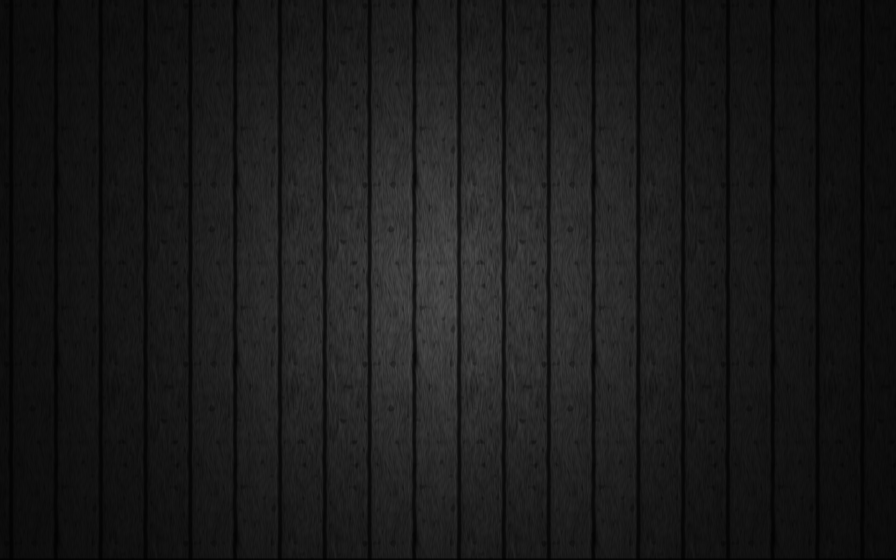
A WebGL 1 fragment shader for this texture:

```glsl
precision highp float;
// Dark upright wooden boards lit by a soft round glow in the middle.
// A square tile of four boards repeats; wrapped gradient noise makes the
// fibres, and distance functions make the seams, ring grain and knots.

uniform vec2 u_resolution;

const float TAU = 6.2831853;
const float BOARD_WIDTH = 0.08;   // in canvas heights
const float TILE_SIZE = 0.32;     // four boards
const float FIRST_SEAM = 0.02;

vec2 gradientAt(vec2 cell, vec2 period) {
  vec2 c = mod(cell, period);
  float angle = TAU * fract(sin(dot(c, vec2(127.1, 311.7))) * 43758.5);
  return vec2(cos(angle), sin(angle));
}

// Gradient noise that wraps after a whole number of cells
float gradientNoise(vec2 p, vec2 period) {
  vec2 i = floor(p);
  vec2 f = fract(p);
  vec2 w = f * f * f * (f * (f * 6.0 - 15.0) + 10.0);
  vec2 e = vec2(0.0, 1.0);
  float a = dot(gradientAt(i, period), f);
  float b = dot(gradientAt(i + e.yx, period), f - e.yx);
  float c = dot(gradientAt(i + e.xy, period), f - e.xy);
  float d = dot(gradientAt(i + e.yy, period), f - e.yy);
  return mix(mix(a, b, w.x), mix(c, d, w.x), w.y);
}

// Noise over the tile: x spans four boards, y spans one tile height
float tileNoise(vec2 tile, vec2 cells) {
  return gradientNoise(tile * cells, vec2(4.0, 1.0) * cells);
}

// Streaks at several widths, all drawn out along the board
float fibres(vec2 tile) {
  float sum = 0.0;
  vec2 cells = vec2(4.0, 3.0);
  float weight = 0.10;
  for (int i = 0; i < 4; i++) {
    sum += weight * tileNoise(tile + 0.37 * float(i), cells);
    cells *= vec2(2.0, 2.0);
    weight *= 1.35;
  }
  return sum;
}

// Signed offset to a centre that repeats along the board
vec2 repeatOffset(vec2 tile, vec2 centre) {
  vec2 d = tile - centre;
  d.x -= 4.0 * floor(d.x / 4.0 + 0.5);
  d.y -= floor(d.y + 0.5);
  return d;
}

// Soft elliptical spot, one at its centre
float spot(vec2 d, vec2 radius) {
  vec2 q = d / radius;
  return exp(-dot(q, q));
}

// Long nested ovals around a centre, fading outwards
float rings(vec2 d, vec2 radius, float count) {
  float r = length(d / radius);
  return sin(r * count * TAU) * (1.0 - smoothstep(0.5, 1.0, r));
}

// Dark joint with a wide shade and a thin lit rim on its left
float seamLight(float x, float wobble) {
  float fromSeam = x - floor(x + 0.5) + wobble;
  float joint = 1.0 - smoothstep(0.018, 0.065, abs(fromSeam));
  float shade = exp(-abs(fromSeam) * 13.0);
  float rim = exp(-pow((fromSeam + 0.09) / 0.03, 2.0));
  return (1.0 - 0.62 * joint) * (1.0 - 0.22 * shade) + 0.10 * rim;
}

float glow(vec2 p, vec2 centre) {
  float r = length(p - centre);
  return 0.034 + 0.212 * exp(-pow(r, 1.5) / 0.31);
}

void main() {
  vec2 p = gl_FragCoord.xy / u_resolution.y;
  float aspect = u_resolution.x / u_resolution.y;

  // Board and tile coordinates
  vec2 tile = vec2((p.x - FIRST_SEAM) / BOARD_WIDTH, p.y / TILE_SIZE);
  float board = mod(floor(tile.x), 4.0);
  float bend = 0.10 * tileNoise(tile, vec2(2.0, 4.0));
  vec2 grain = tile + vec2(bend, 0.0);

  // Fibres and a slight tone for each board
  float wood = 1.0 + 0.06 * cos((board - 0.8) * TAU / 4.0);
  wood += 1.1 * fibres(grain);

  // Ring grain on the third and fourth boards
  vec2 knot = repeatOffset(grain, vec2(2.3, 0.953));
  vec2 arch = repeatOffset(grain, vec2(3.18, 0.93));
  wood += 0.10 * rings(knot, vec2(0.30, 0.34), 3.0);
  wood += 0.09 * rings(arch, vec2(0.26, 0.42), 3.0);
  wood -= 0.30 * spot(knot, vec2(0.09, 0.045));
  wood -= 0.22 * spot(repeatOffset(grain, vec2(2.62, 0.88)), vec2(0.06, 0.05));

  // Scattered dark flecks, and a notch on one seam
  float fleck = tileNoise(grain + 0.5, vec2(7.0, 16.0));
  wood -= 0.30 * smoothstep(0.30, 0.55, fleck);
  wood -= 0.55 * spot(repeatOffset(tile, vec2(1.03, 0.116)), vec2(0.07, 0.045));

  // Joints, light and the thin dark lower edge
  float wobble = 0.025 * tileNoise(tile, vec2(1.0, 8.0));
  float light = glow(p, vec2(0.5 * aspect, 0.5));
  float tone = light * max(wood, 0.2) * seamLight(tile.x, wobble);
  tone *= mix(0.3, 1.0, smoothstep(0.001, 0.005, p.y));
  gl_FragColor = vec4(vec3(tone), 1.0);
}
```
